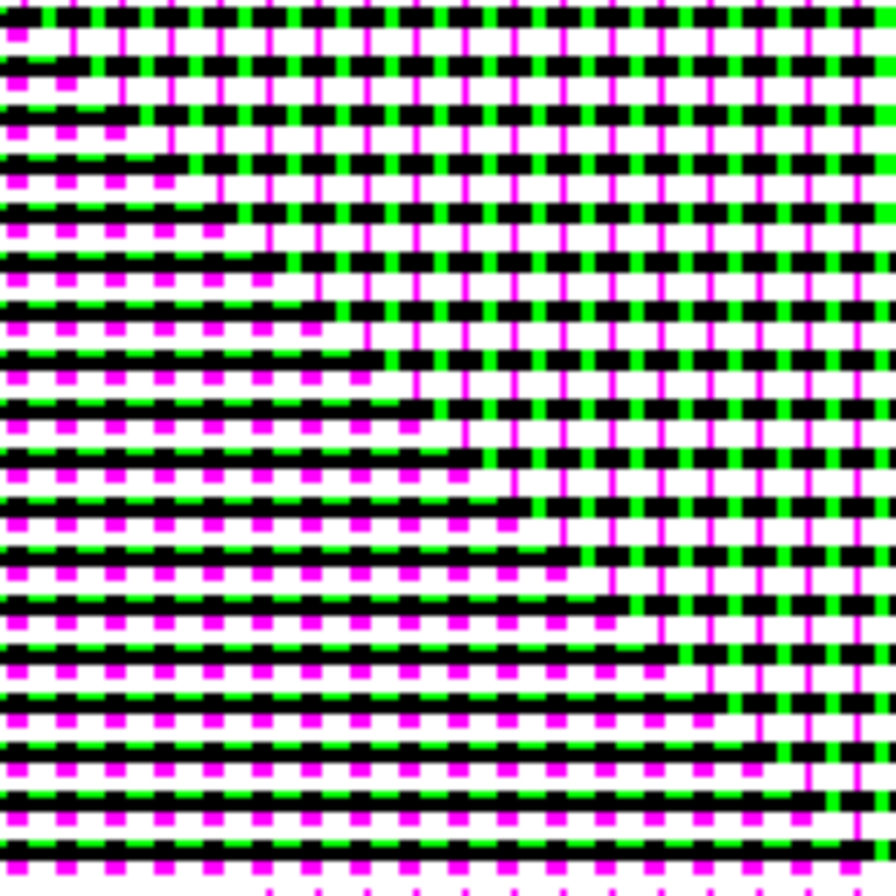
Write a WebGL 1 fragment shader that draws this pattern.

```glsl
precision highp float;
// Woven stripes: dark bands crossed by green and magenta threads, changing direction at the diagonal.

uniform vec2 u_resolution;

const float GRID = 128.0;        // weave cells across the canvas
const float PERIOD = 7.0;        // cells per repeat, giving 18 and 2/7 repeats
const float BAND_START = 1.0;    // first dark cell of a repeat
const float BAND_WIDTH = 3.0;    // dark cells per repeat
const float EDGE_COLUMN_END = 34.0;  // last row of the bright right selvage
const float EDGE_ROW_START = 36.0;   // first threaded column of the bottom selvage

// 1 when the cell index lies in a run of the given start and width, repeated
float inRun(float cell, float start, float width) {
    return 1.0 - step(width - 0.5, mod(cell - start + 0.25, PERIOD));
}

// 0 on a dark band, 1 between bands; the last cell stays light
float stripe(float cell) {
    return max(1.0 - inRun(cell, BAND_START, BAND_WIDTH), step(GRID - 1.5, cell));
}

// Cells whose green channel follows the vertical stripes, above the diagonal
float columnThread(vec2 cell) {
    float selvage = step(GRID - 1.5, cell.x) * step(cell.y, EDGE_COLUMN_END);
    return max(selvage, max(inRun(cell.x, 3.0, 1.0), inRun(cell.x, 6.0, 2.0)));
}

// The same rule by rows, mirrored, below the diagonal
float rowThread(vec2 cell) {
    return max(inRun(cell.y, 1.0, 1.0), inRun(cell.y, 4.0, 2.0));
}

vec3 weave(vec2 cell) {
    float horizontal = stripe(cell.y);
    float vertical = stripe(cell.x);
    float thread = cell.x >= cell.y ? columnThread(cell) : rowThread(cell);
    if (cell.y > GRID - 1.5) {
        thread = columnThread(cell) * step(EDGE_ROW_START, cell.x);
    }
    float green = mix(horizontal, vertical, thread);
    return vec3(horizontal, green, horizontal);
}

void main() {
    // Rows count downward from the top
    vec2 uv = gl_FragCoord.xy / u_resolution;
    vec2 position = vec2(uv.x, 1.0 - uv.y) * GRID - 0.5;
    vec2 base = floor(position);
    vec2 blend = smoothstep(0.0, 1.0, position - base);

    // Soft interpolation between the four nearest cells
    vec3 color = vec3(0.0);
    for (int j = 0; j < 2; j++) {
        for (int i = 0; i < 2; i++) {
            vec2 corner = vec2(float(i), float(j));
            vec2 weight = mix(1.0 - blend, blend, corner);
            vec2 cell = clamp(base + corner, 0.0, GRID - 1.0);
            color += weave(cell) * weight.x * weight.y;
        }
    }
    gl_FragColor = vec4(color, 1.0);
}
```
